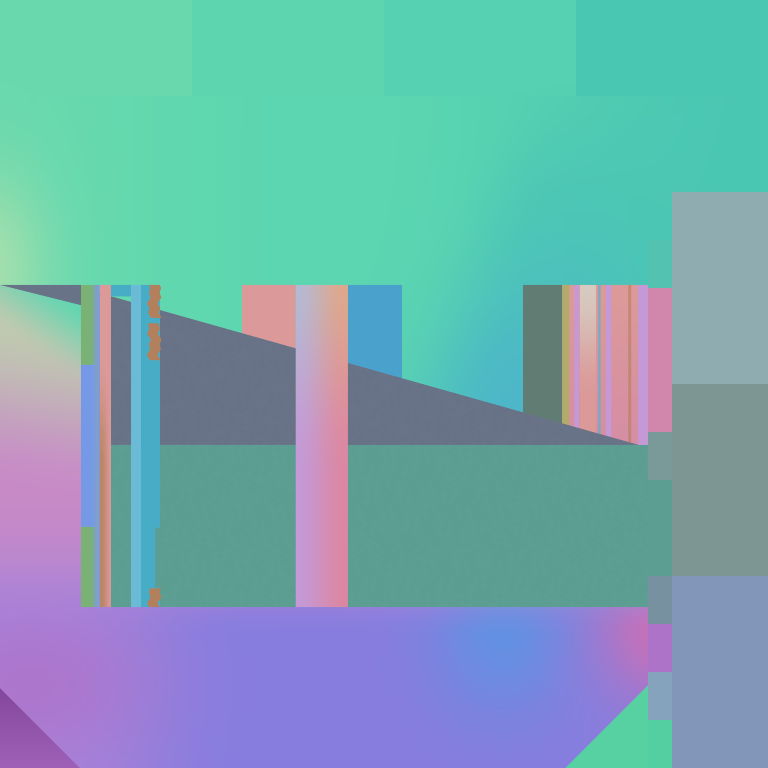
Give the GLSL for this texture map, as a Shadertoy shader.

```glsl
// Layout, in canvas units
const float TOP = 0.629, MID = 0.4206, BASE = 0.2096;
const float SLOPE = 0.2817, SLIVER_SLOPE = 0.25, SLOPE_END = 0.832;
const float LEFT = 0.1055, RIGHT = 0.84375, SIDE = 0.875;
const float GRAIN = 0.004;

// Palette
const vec3 MINT = vec3(0.41, 0.85, 0.68);
const vec3 JADE = vec3(0.36, 0.84, 0.69);
const vec3 TEAL = vec3(0.29, 0.78, 0.70);
const vec3 SKY = vec3(0.30, 0.71, 0.79);
const vec3 SAND = vec3(0.75, 0.79, 0.69);
const vec3 ORCHID = vec3(0.78, 0.54, 0.78);
const vec3 VIOLET = vec3(0.53, 0.49, 0.87);
const vec3 MAUVE = vec3(0.66, 0.51, 0.85);
const vec3 MAGENTA = vec3(0.68, 0.45, 0.79);
const vec3 AZURE = vec3(0.38, 0.57, 0.89);
const vec3 SLATE = vec3(0.41, 0.45, 0.53);
const vec3 SEA = vec3(0.36, 0.62, 0.57);
const vec3 CORAL = vec3(0.86, 0.60, 0.60);
const vec3 ROSE = vec3(0.82, 0.53, 0.67);
const vec3 LILAC = vec3(0.77, 0.60, 0.84);
const vec3 RUST = vec3(0.70, 0.50, 0.36);
const vec3 LEAF = vec3(0.48, 0.70, 0.46);
const vec3 CYAN = vec3(0.28, 0.68, 0.78);

float px;

float above(float e, float x) { return smoothstep(e - px, e + px, x); }
float span(float a, float b, float x) { return above(a, x) * (1.0 - above(b, x)); }
float box(vec2 p, float l, float r, float b, float t) { return span(l, r, p.x) * span(b, t, p.y); }
float glow(vec2 p, vec2 c, vec2 size) { vec2 d = (p - c) / size; return exp(-dot(d, d)); }

// Green sky: stepped along the top, blue glow at the right
vec3 skyField(vec2 p) {
    float across = p.y > 0.875 ? floor(p.x * 4.0) / 3.0 : p.x;
    vec3 col = mix(mix(MINT, JADE, smoothstep(0.0, 0.4, across)), TEAL, smoothstep(0.45, 1.0, across));
    vec2 lean = vec2(p.x - 0.25 * (p.y - 0.5), p.y);
    col = mix(col, TEAL, 0.7 * smoothstep(0.53, 0.66, lean.x) * smoothstep(0.9, 0.72, p.y));
    col = mix(col, SKY, 0.95 * glow(lean, vec2(0.68, 0.45), vec2(0.13, 0.21)));
    return mix(col, vec3(0.71, 0.88, 0.68), 0.8 * glow(p, vec2(-0.02, 0.65), vec2(0.08, 0.12)));
}

// Warm left margin, falling from sand to violet
vec3 marginField(vec2 p) {
    vec3 col = mix(ORCHID, SAND, smoothstep(0.36, 0.59, p.y + 0.15 * p.x));
    col = mix(col, JADE, smoothstep(0.57, 0.69, p.y + 0.7 * p.x));
    return mix(MAUVE, col, smoothstep(0.16, 0.36, p.y));
}

// Violet floor with magenta and azure glows
vec3 groundField(vec2 p) {
    vec3 col = mix(MAUVE, VIOLET, smoothstep(0.05, 0.32, p.x));
    col = mix(col, MAGENTA, 0.8 * glow(p, vec2(0.04, 0.11), vec2(0.14, 0.09)));
    col = mix(col, AZURE, 0.95 * glow(p, vec2(0.655, 0.18), vec2(0.09, 0.11)));
    return mix(col, vec3(0.78, 0.44, 0.72), glow(p, vec2(0.86, 0.18), vec2(0.08, 0.09)));
}

vec3 background(vec2 p) {
    vec3 lower = mix(marginField(p), groundField(p), smoothstep(0.27, 0.17, p.y));
    return mix(lower, skyField(p), above(p.x < LEFT ? TOP : MID, p.y));
}

// Narrow coloured lines of the right-hand block
vec3 fineStripes(vec2 p) {
    vec3 col = mix(CORAL, ROSE, 0.6 * smoothstep(TOP, MID, p.y));
    vec3 pale = mix(CORAL, vec3(0.84, 0.79, 0.75), smoothstep(0.48, 0.63, p.y));
    col = mix(col, vec3(0.70, 0.67, 0.41), span(0.732, 0.741, p.x));
    col = mix(col, pale, span(0.755, 0.776, p.x));
    col = mix(col, SKY, 0.7 * span(0.779, 0.782, p.x));
    col = mix(col, RUST, 0.6 * span(0.818, 0.822, p.x));
    float lilac = span(0.748, 0.754, p.x) + span(0.789, 0.796, p.x) + above(0.831, p.x);
    return mix(col, LILAC, lilac);
}

// Tall lines on the left, with worn rust patches
vec3 leftStripes(vec3 col, vec2 p) {
    vec3 edge = mix(LEAF, vec3(0.46, 0.60, 0.90), span(0.314, 0.525, p.y));
    edge = mix(edge, vec3(0.50, 0.62, 0.82), smoothstep(0.117, 0.128, p.x));
    col = mix(col, edge, box(p, LEFT, 0.130, BASE, TOP));
    vec3 warm = mix(CORAL, RUST, 0.8 * smoothstep(0.54, 0.38, p.y) * smoothstep(0.145, 0.132, p.x));
    col = mix(col, warm, box(p, 0.130, 0.1445, BASE, TOP));
    col = mix(col, CYAN, box(p, 0.1445, 0.1706, 0.614, TOP));
    col = mix(col, vec3(0.42, 0.73, 0.84), box(p, 0.1706, 0.1836, BASE, TOP));
    col = mix(col, CYAN, box(p, 0.1836, 0.2083, BASE, TOP));
    col = mix(col, SEA, box(p, 0.202, 0.2083, 0.235, 0.313));
    float wear = 0.194 + 0.0025 * sin(p.y * 330.0) * sin(p.y * 137.0);
    float patches = span(0.586, TOP, p.y) + span(0.531, 0.579, p.y) + span(BASE, 0.234, p.y);
    return mix(col, RUST, patches * span(wear, wear + 0.014, p.x));
}

// Stacked square tiles along the right border
vec3 sideTiles(vec3 col, vec2 p) {
    vec3 small[11] = vec3[11](vec3(0.33, 0.81, 0.63), vec3(0.52, 0.64, 0.74), MAGENTA,
        vec3(0.47, 0.57, 0.63), SEA, SEA, vec3(0.48, 0.60, 0.60), ROSE, ROSE, ROSE, vec3(0.33, 0.76, 0.69));
    vec3 large[3] = vec3[3](vec3(0.51, 0.59, 0.73), vec3(0.49, 0.59, 0.58), vec3(0.56, 0.68, 0.69));
    col = mix(col, small[clamp(int(p.y * 16.0), 0, 10)], box(p, RIGHT, SIDE, -1.0, 0.6875));
    return mix(col, large[clamp(int(p.y * 4.0), 0, 2)], box(p, SIDE, 2.0, -1.0, 0.75));
}

void mainImage(out vec4 fragColor, in vec2 fragCoord) {
    vec2 p = fragCoord / iResolution.xy;
    px = 0.6 / iResolution.y;
    vec3 col = background(p);
    // Corner wedges
    col = mix(col, vec3(0.62, 0.38, 0.72) - p.y, 1.0 - above(0.104, p.x + p.y));
    col = mix(col, vec3(0.34, 0.82, 0.63), above(0.736, p.x - p.y) * (1.0 - above(BASE, p.y)));
    // Blocks standing behind the slope
    col = mix(col, CORAL, box(p, 0.315, 0.385, MID, TOP));
    col = mix(col, vec3(0.29, 0.63, 0.80), box(p, 0.453, 0.5234, MID, TOP));
    col = mix(col, vec3(0.38, 0.49, 0.45), box(p, 0.681, 0.732, MID, TOP));
    col = mix(col, fineStripes(p), box(p, 0.732, RIGHT, MID, TOP));
    // Slate slope and sea-green slab
    float grain = GRAIN * sin(p.x * 310.0 + 3.0 * sin(p.y * 170.0)) * sin(p.y * 270.0 + 2.0 * sin(p.x * 130.0));
    float line = MID + SLOPE * (SLOPE_END - p.x);
    col = mix(col, SLATE + grain, box(p, LEFT, SLOPE_END, MID, line));
    col = mix(col, SLATE, box(p, -1.0, LEFT, TOP - SLIVER_SLOPE * p.x, TOP));
    col = mix(col, SEA + grain, box(p, LEFT, RIGHT, BASE, MID));
    col = leftStripes(col, p);
    // Central pillar
    float rise = smoothstep(0.38, 0.65, p.y);
    vec3 cool = mix(LILAC, vec3(0.71, 0.73, 0.82), rise);
    vec3 warm = mix(vec3(0.86, 0.53, 0.64), vec3(0.87, 0.66, 0.55), rise);
    col = mix(col, mix(cool, warm, smoothstep(0.385, 0.45, p.x)), box(p, 0.385, 0.453, BASE, TOP));
    fragColor = vec4(sideTiles(col, p), 1.0);
}
```
